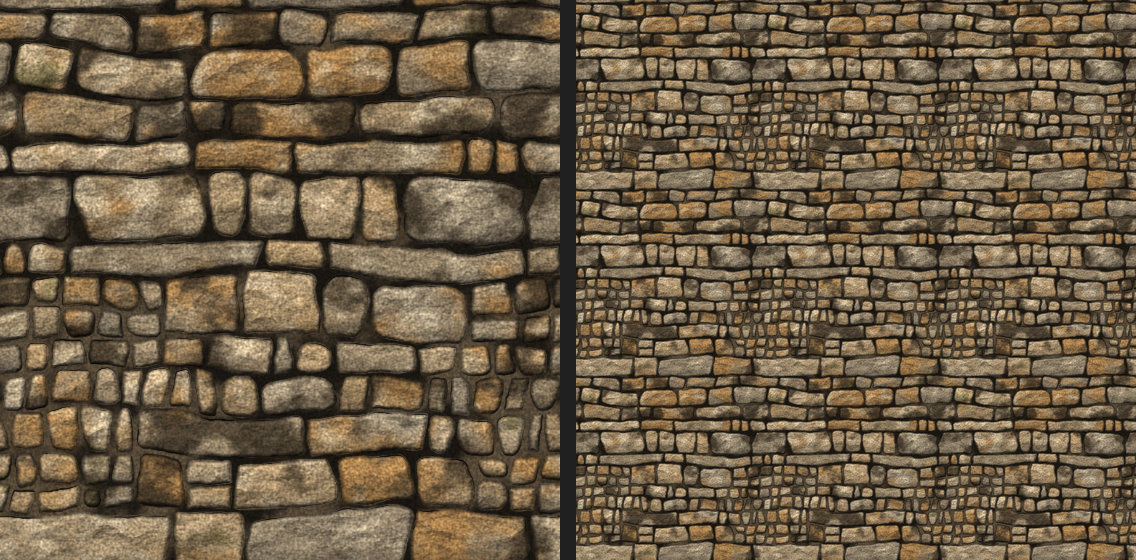
Left, the tile; right, the same tile 3 across and 3 down.
This texture is drawn by a Shadertoy shader. Its source:

```glsl
// Weathered dry stone wall: tight courses of ochre and grey blocks with a patch of small rubble.
const float COURSES = 12.0;
const float JOINT_JITTER = 0.66;
const float JOINT_GAP = 0.0015;
const float BEVEL = 0.011;
const float BEVEL_HEIGHT = 0.0062;
const float ROUGHNESS = 0.010;
const float GRAIN = 0.42;
const vec2 RUBBLE_CENTRE = vec2(0.08, 0.27);
const vec2 RUBBLE_RADIUS = vec2(0.33, 0.23);
const vec3 LIGHT = vec3(-0.25, 0.6, 0.8);
const vec3 GREY = vec3(0.52, 0.47, 0.39);
const vec3 TAN = vec3(0.61, 0.51, 0.37);
const vec3 OCHRE = vec3(0.60, 0.44, 0.25);
const vec3 PALE = vec3(0.73, 0.67, 0.56);
const vec3 SOOT = vec3(0.20, 0.165, 0.12);
const vec3 MOSS = vec3(0.33, 0.31, 0.17);
const vec3 MORTAR = vec3(0.38, 0.32, 0.24);
const vec3 HOLLOW = vec3(0.10, 0.085, 0.065);

struct Stone { float dist; vec2 local; vec3 id; float seed; };

// Integer hash and wrapping gradient noise
vec3 hash3(vec3 v) {
    uvec3 q = uvec3(ivec3(v)) * 1664525u + 1013904223u;
    q.x += q.y * q.z; q.y += q.z * q.x; q.z += q.x * q.y;
    q ^= q >> 16u;
    q.x += q.y * q.z; q.y += q.z * q.x; q.z += q.x * q.y;
    return vec3(q >> 16u) / 65535.0;
}
float corner(vec2 cell, vec2 f, vec2 offset, vec2 freq, float seed) {
    vec2 wrapped = floor(mod(cell + offset + 0.5, freq));
    return dot(hash3(vec3(wrapped, seed)).xy * 2.0 - 1.0, f - offset);
}
float noise(vec2 uv, vec2 freq, float seed) {
    vec2 p = uv * freq, i = floor(p), f = p - i;
    vec2 u = f * f * f * (f * (f * 6.0 - 15.0) + 10.0);
    float low = mix(corner(i, f, vec2(0, 0), freq, seed), corner(i, f, vec2(1, 0), freq, seed), u.x);
    float high = mix(corner(i, f, vec2(0, 1), freq, seed), corner(i, f, vec2(1, 1), freq, seed), u.x);
    return mix(low, high, u.y);
}
float fbm(vec2 uv, vec2 freq, float seed) {
    float sum = 0.0;
    for (float amp = 1.0; amp > 0.05; amp *= 0.5) {
        sum += amp * noise(uv, freq, seed);
        uv += vec2(0.37, 0.61);
        freq *= 2.0;
    }
    return sum;
}

// Jittered, periodic intervals: index, start and end
float joint(float k, float count, float seed) {
    return (k + JOINT_JITTER * (hash3(vec3(floor(mod(k + 0.5, count)), seed, 7)).x - 0.5)) / count;
}
vec3 interval(float x, float count, float seed) {
    float k = floor(x * count);
    if (x < joint(k, count, seed)) k -= 1.0;
    else if (x >= joint(k + 1.0, count, seed)) k += 1.0;
    return vec3(floor(mod(k + 0.5, count)), joint(k, count, seed), joint(k + 1.0, count, seed));
}
float rubbleAt(vec2 p) {
    return 1.0 - smoothstep(0.7, 1.15, length((fract(p - RUBBLE_CENTRE + 0.5) - 0.5) / RUBBLE_RADIUS));
}

Stone findStone(vec2 uv) {
    vec2 p = uv + 0.018 * vec2(fbm(uv, vec2(7), 301.0), fbm(uv, vec2(6, 7), 302.0));
    p.y += 0.03 * noise(uv, vec2(3, 4), 303.0);
    vec3 row = interval(p.y, COURSES, 1.0), rnd = hash3(vec3(row.x, 2, 3));
    vec3 col = interval(p.x + rnd.y, 4.0 + floor(rnd.x * 3.9), 10.0 + row.x);
    vec2 lo = vec2(col.y - rnd.y, row.y), hi = vec2(col.z - rnd.y, row.z);
    vec3 id = vec3(col.x, row.x, 0);
    float splitChance = mix(0.25, 1.0, rubbleAt((lo + hi) * 0.5));
    for (int i = 0; i < 3; i++) {
        vec3 r = hash3(id + vec3(0, 0, 40));
        vec2 size = hi - lo;
        if (r.x > splitChance || max(size.x, size.y) < 0.085) break;
        int axis = size.y > 0.085 && (r.z < 0.35 || size.x < size.y) ? 1 : 0;
        float cut = mix(lo[axis], hi[axis], mix(0.36, 0.64, r.y));
        bool upper = p[axis] > cut;
        if (upper) lo[axis] = cut; else hi[axis] = cut;
        id.z = id.z * 2.0 + (upper ? 2.0 : 1.0);
    }
    // Rounded quadrilateral with sloping sides, kept inside its cell
    vec2 h = (hi - lo) * 0.5, q = p - (lo + hi) * 0.5;
    vec3 a = hash3(id + 100.0), b = hash3(id + 200.0);
    vec2 lean = (a.xy - 0.5) * 0.6, tilt = (b.xy - 0.5) * 0.4 * min(1.0, h.y / h.x);
    vec2 sides = vec2(q.x, -q.x) + max(lean * q.y + 0.2 * abs(lean) * h.y, 0.0) - h.x;
    vec2 beds = vec2(q.y, -q.y) + max(tilt * q.x + 0.2 * abs(tilt) * h.x, 0.0) - h.y;
    float radius = min(h.x, h.y) * mix(0.2, 0.65, a.z);
    vec2 e = vec2(max(sides.x, sides.y), max(beds.x, beds.y)) + radius;
    float d = length(max(e, 0.0)) + min(max(e.x, e.y), 0.0) - radius + JOINT_GAP * (0.6 + 1.2 * b.z);
    return Stone(d, q / h, id, id.x + 16.0 * id.y + 256.0 * id.z);
}
float relief(vec2 uv, Stone s) {
    float t = clamp(-s.dist / BEVEL, 0.0, 1.0);
    float rough = fbm(uv, vec2(11, 15), s.seed) - 1.3 * abs(noise(uv, vec2(14, 19), s.seed + 5.0));
    return BEVEL_HEIGHT * t * (2.0 - t) + ROUGHNESS * rough * smoothstep(0.0, 0.3, t);
}
// Weathering: rust, lichen, moss and soot
vec3 stoneColour(vec2 uv, Stone s) {
    vec3 kind = hash3(s.id + 300.0), mood = hash3(s.id + 400.0);
    vec3 c = mix(GREY, TAN, kind.x) * mix(0.88, 1.1, mood.x);
    c = mix(c, OCHRE, 0.8 * smoothstep(-0.1, 0.5, fbm(uv, vec2(6, 9), s.seed + 11.0) + kind.y - 0.6));
    c = mix(c, PALE, 0.6 * smoothstep(0.0, 0.4, fbm(uv, vec2(13), s.seed + 12.0) + 0.5 * mood.y - 0.3));
    c = mix(c, MOSS, 0.6 * smoothstep(0.0, 0.4, fbm(uv, vec2(9), 77.0) + mood.z - 1.0));
    return mix(c, SOOT, 0.8 * smoothstep(-0.05, 0.4, fbm(uv, vec2(9, 11), 55.0) + 0.6 * kind.z - 0.42));
}

void mainImage(out vec4 fragColor, in vec2 fragCoord) {
    vec2 uv = fragCoord / iResolution.xy, dx = vec2(0.0015, 0), dy = dx.yx;
    Stone s = findStone(uv);
    float h = relief(uv, s);
    vec2 slope = h - vec2(relief(uv + dx, findStone(uv + dx)), relief(uv + dy, findStone(uv + dy)));
    float lit = max(dot(normalize(vec3(slope, dx.x)), LIGHT), 0.0) / LIGHT.z;
    // Light from above, occlusion near the joints, mortar in the gaps
    float shade = mix(0.45, 1.0, smoothstep(0.0, 0.009, -s.dist)) * mix(0.8, 1.06, smoothstep(-1.0, 0.2, s.local.y));
    vec3 stone = stoneColour(uv, s) * (0.36 + 0.68 * min(lit, 1.5)) * shade;
    vec3 gap = mix(HOLLOW, MORTAR, 0.85 * smoothstep(-0.05, 0.5, fbm(uv, vec2(8), 91.0) + 0.4 * rubbleAt(uv)));
    float soft = 0.0007 + 0.5 / iResolution.y;
    float grain = noise(uv, vec2(211), 61.0) + 0.6 * noise(uv + 0.31, vec2(113), 62.0);
    fragColor = vec4(mix(stone, gap, smoothstep(-soft, soft, s.dist)) * (1.0 + GRAIN * grain), 1);
}
```
